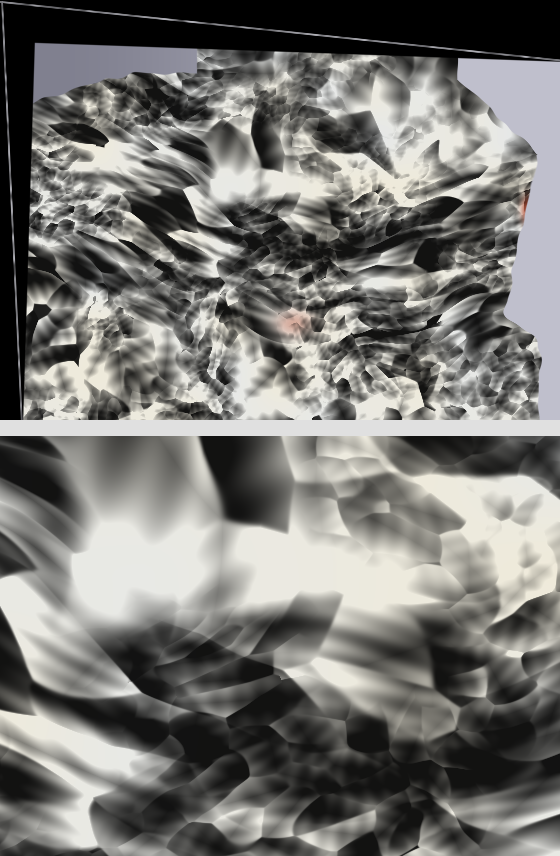
Top, the full canvas; bottom, a detail of the centre.
Reproduce this texture procedurally as a WebGL 1 fragment shader.

```glsl
precision highp float;
// Crumpled silver foil on a pale lavender ground, inside a tilted black frame.
uniform vec2 u_resolution;

vec2 hash2(vec2 p) {
  return fract(sin(vec2(dot(p, vec2(127.1, 311.7)), dot(p, vec2(269.5, 183.3)))) * 43758.5453);
}

float noise(vec2 p) {
  vec2 i = floor(p), f = fract(p);
  f = f * f * (3.0 - 2.0 * f);
  return mix(mix(hash2(i).x, hash2(i + vec2(1, 0)).x, f.x),
             mix(hash2(i + vec2(0, 1)).x, hash2(i + vec2(1, 1)).x, f.x), f.y);
}

mat2 rotate(float a) {
  return mat2(cos(a), sin(a), -sin(a), cos(a));
}

// Shard-shaped cells, each a tilted plane creased once across
float facets(vec2 p) {
  vec2 cell = floor(p);
  float sum = 0.0, total = 1e-20;
  for (int j = -1; j <= 1; j++) {
    for (int i = -1; i <= 1; i++) {
      vec2 id = cell + vec2(i, j);
      vec2 rnd = hash2(id + 17.0);
      vec2 d = rotate(rnd.x * 6.283) * (p - id - hash2(id));
      vec2 shard = d * vec2(0.65, 1.4);
      float weight = exp(-40.0 * (dot(shard, shard) + 0.12 * abs(d.x + d.y)));
      float crease = abs(d.y + 0.4 * d.x - 0.1) - 0.17;
      float shade = rnd.y + 1.1 * crease + 0.35 * d.x + 0.08 * sin(d.x * 14.0 + rnd.x * 30.0);
      sum += weight * shade;
      total += weight;
    }
  }
  return sum / total;
}

float blob(vec2 p, vec2 center, vec2 size) {
  vec2 d = (p - center) / size;
  return exp(-dot(d, d));
}

float below(float value, float limit) {
  return 1.0 - smoothstep(-0.002, 0.002, value - limit);
}

// Outline of the foil: left shoulder, tall block and bulging right side
float silhouette(vec2 p) {
  float wobble = 0.014 * (noise(p * 28.0) - 0.5);
  float shoulder = 0.757 + 0.065 * smoothstep(0.05, 0.33, p.x) + wobble;
  float side = max(1.09, 1.285 - 1.08 * (p.y - 0.63));
  if (p.y < 0.63) side = mix(1.2, 1.28, (p.y - 0.26) / 0.37);
  if (p.y < 0.26) side = 1.285 - 0.085 * smoothstep(0.18, 0.26, p.y);
  return below(p.x, side + wobble) * max(below(p.y, shoulder), below(0.469, p.x));
}

vec3 foil(vec2 p) {
  vec2 warp = vec2(noise(p * 7.0), noise(p * 7.0 + 40.0)) - 0.5;
  vec2 q = p + 0.045 * warp;

  // Folds run down to the centre, then level out to the right
  float sweep = 0.38 * sqrt((q.x - 0.72) * (q.x - 0.72) + 0.01) - 0.12 * q.x;
  vec2 flow = vec2(q.x, q.y - sweep);

  float crownEdge = 0.56 + 0.12 * (p.x - 0.85) + 0.08 * warp.x;
  float crown = smoothstep(-0.02, 0.03, p.y - crownEdge) * smoothstep(0.47, 0.52, p.x);
  float baseEdge = 0.16 + 0.35 * (p.x - 0.85) * (p.x - 0.85) + 0.06 * warp.y;
  float base = 1.0 - smoothstep(-0.03, 0.03, p.y - baseEdge);

  // Large plates above, drawn-out folds between, small shards below
  float plates = facets(q * 10.0 + 3.0) + 0.08;
  float folds = facets(flow * vec2(9.0, 25.0)) - 0.09;
  float shards = facets(rotate(0.6) * q * 15.0) + 0.11;
  float crumbs = facets(rotate(-0.4) * q * vec2(28.0, 36.0));
  float light = mix(mix(folds, plates, crown), shards, base);
  float crumpled = smoothstep(0.35, 0.75, noise(p * 8.0 + 9.0));
  light = mix(light, crumbs, crumpled * mix(0.65, 0.4, crown));

  // Thin glints and dark gaps along the long folds
  float ripple = noise(flow * vec2(5.0, 65.0));
  light += (1.0 - crown) * (1.0 - base) * 0.45 * (ripple - 0.5);

  // Shadowed hollows and bright plates
  float shadow = blob(p, vec2(0.17, 0.35), vec2(0.18, 0.035))
               + blob(p, vec2(0.85, 0.4), vec2(0.27, 0.06))
               + blob(p, vec2(0.36, 0.77), vec2(0.13, 0.05))
               + blob(p, vec2(0.53, 0.63), vec2(0.05, 0.09))
               + blob(p, vec2(0.95, 0.21), vec2(0.12, 0.04));
  light -= 0.38 * shadow;
  light += 0.3 * (blob(p, vec2(0.95, 0.63), vec2(0.09, 0.1))
                + blob(p, vec2(0.53, 0.4), vec2(0.05, 0.04))
                + blob(p, vec2(0.24, 0.27), vec2(0.09, 0.04)));

  float tone = 0.07 + 0.84 * pow(clamp(light, 0.0, 1.0), 1.4);
  vec3 color = tone * mix(vec3(0.99, 1.0, 1.0), vec3(1.03, 1.01, 0.94), noise(p * 9.0 + 70.0));

  // Rusty reflections
  float rust = blob(p, vec2(0.7, 0.23), vec2(0.045, 0.03)) * 0.6;
  color *= mix(vec3(1.0), vec3(0.85, 0.55, 0.48), rust);
  float ember = blob(p, vec2(1.255, 0.5), vec2(0.014, 0.03));
  return mix(color, vec3(0.68, 0.24, 0.14), 0.8 * ember);
}

void main() {
  vec2 p = gl_FragCoord.xy / u_resolution.y;

  vec3 ground = mix(vec3(0.5, 0.5, 0.56), vec3(0.75, 0.75, 0.8), smoothstep(0.1, 1.15, p.x));
  vec3 scene = mix(ground, foil(p), silhouette(p));

  // Black frame with a broken pale hairline
  float opening = below(p.y, 0.898 - 0.036 * (p.x - 0.083))
                * below(0.083 - 0.031 * (0.898 - p.y), p.x);
  float topLine = abs(p.y - 0.995 + 0.1045 * (p.x - 0.005));
  float leftLine = abs(p.x - 0.005 - 0.047 * (0.995 - p.y));
  float hairline = 1.0 - smoothstep(0.001, 0.0035, min(topLine, leftLine));
  hairline *= step(p.y, 0.997) * (0.35 + 0.6 * noise(p * 60.0));
  gl_FragColor = vec4(mix(vec3(0.75, 0.75, 0.78) * hairline, scene, opening), 1.0);
}
```
